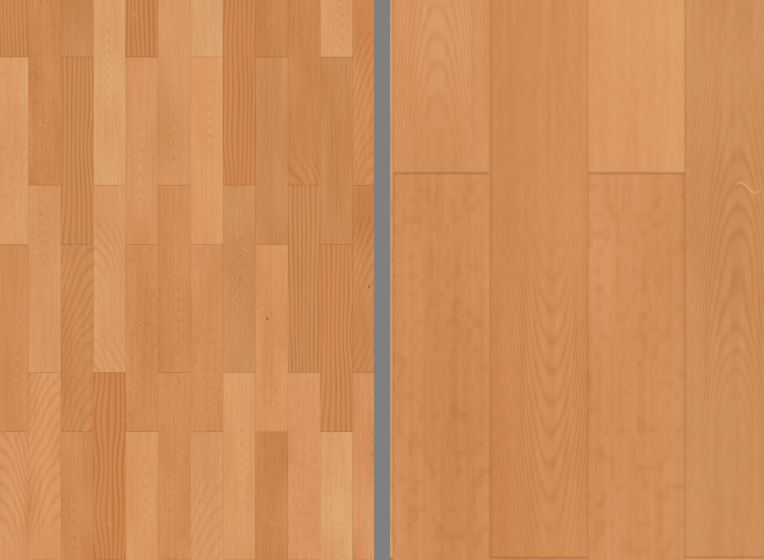
Left: the whole. Right: its middle third, enlarged.
Give the GLSL for this texture, as a WebGL 2 fragment shader.

```glsl
#version 300 es
precision highp float;

uniform vec2 u_resolution;
out vec4 fragColor;

// Plank layout, in units of the canvas height
const vec2 PLANK = vec2(0.0579, 0.3346);
const float FIRST_SEAM = 0.0508;
const float STAGGER = 0.229;

const vec3 DARK = vec3(0.77, 0.49, 0.28);
const vec3 BROWN = vec3(0.80, 0.54, 0.33);
const vec3 HONEY = vec3(0.84, 0.58, 0.38);
const vec3 PALE = vec3(0.86, 0.63, 0.42);

float hash(vec2 p) {
    return fract(sin(dot(p, vec2(127.1, 311.7))) * 43758.5453);
}

float noise(vec2 p) {
    vec2 i = floor(p);
    vec2 f = fract(p);
    f = f * f * (3.0 - 2.0 * f);
    return mix(mix(hash(i), hash(i + vec2(1, 0)), f.x),
               mix(hash(i + vec2(0, 1)), hash(i + vec2(1, 1)), f.x), f.y);
}

// Narrow dark line once per unit of the field
float growthLine(float field) {
    return pow(0.5 + 0.5 * sin(6.2832 * field), 2.5);
}

// Tone 0 is dark, 1 is pale; the ends may overshoot a little
vec3 woodRamp(float tone) {
    float t = clamp(tone, -0.6, 1.4) * 3.0;
    vec3 lower = mix(DARK, BROWN, min(t, 1.0));
    vec3 upper = mix(HONEY, PALE, max(t - 2.0, 0.0));
    return mix(lower, upper, clamp(t - 1.0, 0.0, 1.0))
         ;
}

// Upright, slightly bowed bands
float streakGrain(vec2 q, float seed) {
    float bow = 0.9 * sin(q.y * 3.0 + seed) * q.x;
    float wobble = 1.3 * noise(vec2(q.x * 2.0 + seed, q.y * 4.0));
    float strength = 0.55 + 0.45 * noise(vec2(q.x * 5.0, q.y * 3.0 + seed));
    return growthLine(q.x * 7.0 + bow + wobble) * strength;
}

// Nested arches that fade along the plank
float archGrain(vec2 q, float seed) {
    float direction = hash(vec2(seed, 3.0)) < 0.5 ? -1.0 : 1.0;
    float center = mix(-0.15, 0.15, hash(vec2(seed, 5.0)));
    float x = q.x - center;
    float field = q.y * direction + 2.8 * x * x
                + 0.08 * noise(q * vec2(4.0, 7.0) + seed);
    float apex = mix(0.25, 0.75, hash(vec2(seed, 7.0)));
    return growthLine(field * 17.0) * (1.0 - smoothstep(0.1, 0.4, abs(q.y - apex)));
}

// Curves that sweep from one side to the other
float sweepGrain(vec2 q, float seed) {
    float side = hash(vec2(seed, 9.0)) < 0.5 ? -1.0 : 1.0;
    float field = q.y * 11.0 + side * q.x * 4.0 + 2.5 * q.x * q.x
                + noise(q * vec2(2.0, 5.0) + seed);
    return growthLine(field) * smoothstep(0.4, 0.75, noise(vec2(seed, q.y * 3.0)));
}

// Soft spot of a given radius, in canvas units
float spot(vec2 offset, vec2 radius) {
    return 1.0 - smoothstep(0.4, 1.0, length(offset / radius));
}

vec3 floorColor(vec2 p) {
    float column = floor((p.x - FIRST_SEAM) / PLANK.x);
    vec2 grid = (p - vec2(FIRST_SEAM, STAGGER * mod(column, 2.0))) / PLANK;
    vec2 id = floor(grid);
    vec2 local = fract(grid);
    vec2 q = local - vec2(0.5, 0.0);
    float seed = 40.0 * hash(id + 2.3);
    float kind = hash(id + 11.7);

    // Plank tone, cloudy drift and fine fibres
    float tone = 0.6 + 0.75 * (hash(id + 5.1) - 0.5);
    tone += 0.42 * (noise(vec2(q.x * 1.5 + seed, q.y * 3.5)) - 0.5);
    tone += 0.22 * (noise(vec2(q.x * 22.0 + seed, q.y * 5.0)) - 0.5);
    tone += 0.12 * (noise(vec2(q.x * 28.0, q.y * 70.0 + seed)) - 0.5);

    // One grain figure for each plank
    if (kind < 0.14) tone = mix(tone, 0.28, 0.8) - 0.6 * streakGrain(q, seed);
    else if (kind < 0.45) tone -= 0.28 * archGrain(q, seed);
    else if (kind < 0.7) tone -= 0.32 * sweepGrain(q, seed);
    else tone -= 0.16 * smoothstep(0.62, 0.85, noise(q * vec2(18.0, 60.0) + seed));
    vec3 color = woodRamp(tone);
    color += vec3(0.008, -0.008, -0.012) * (2.0 * hash(id + 8.9) - 1.0);

    // Occasional pin knot and pale scratch
    vec2 mark = vec2(mix(0.25, 0.75, hash(id + 17.3)), mix(0.15, 0.85, hash(id + 23.9)));
    vec2 offset = (local - mark) * PLANK;
    float knot = spot(offset, vec2(0.0022, 0.0036)) * step(0.86, hash(id + 31.1));
    color = mix(color, DARK * 0.65, 0.75 * knot);
    offset.y += 0.003 * sin(offset.x * 350.0);
    float scratch = spot(offset, vec2(0.011, 0.0014)) * step(hash(id + 31.1), 0.16);
    color = mix(color, PALE * 1.06, 0.6 * scratch);

    // Fine seams, firmer at the butt joints
    vec2 edge = min(local, 1.0 - local) * PLANK;
    vec2 seam = 1.0 - smoothstep(vec2(0.0003), vec2(0.0014), edge);
    return color * (1.0 - max(0.06 * seam.x, 0.11 * seam.y));
}

void main() {
    // Four samples smooth the plank edges
    vec3 color = vec3(0.0);
    for (int i = 0; i < 4; i++) {
        vec2 shift = vec2(i % 2, i / 2) * 0.5 - 0.25;
        color += floorColor((gl_FragCoord.xy + shift) / u_resolution.y);
    }
    fragColor = vec4(color * 0.25, 1.0);
}
```
